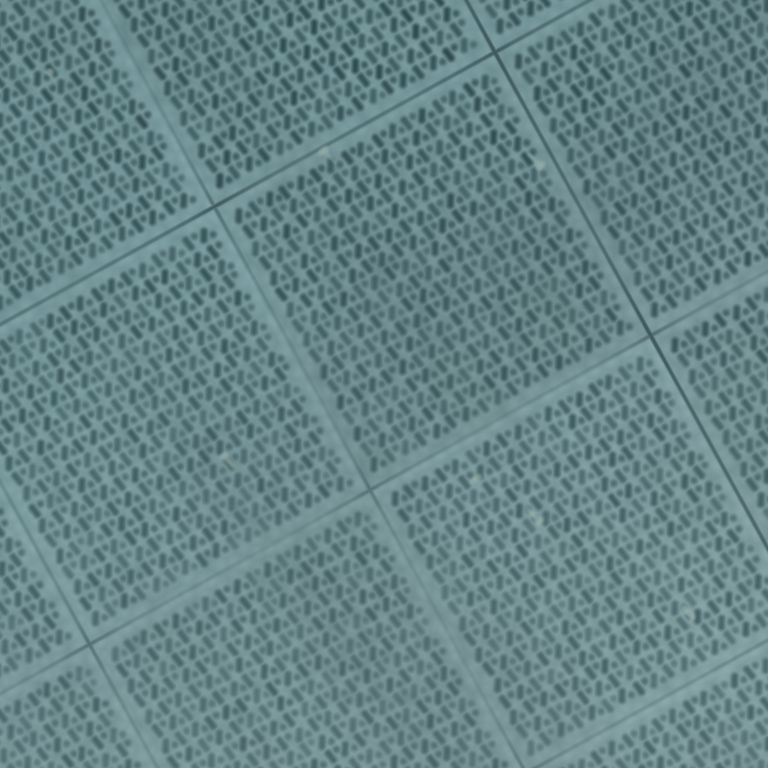
Write a three.js fragment shader that draws this texture.

```glsl
// Slanted square floor mats, perforated with tilted slots and dots, in worn blue-green plastic.
varying vec2 vUv;

// Layout, in canvas units
const vec2 TILE_SIZE = vec2(0.417, 0.421);
const float TILE_ANGLE = 0.503;
const vec2 TILE_ORIGIN = vec2(0.482, 0.362);

// Perforation, in units of a tile (margin) and of a hole cell (the rest)
const float HOLES_PER_TILE = 17.0;
const float MARGIN = 0.036;
const float SLOT_HALF_LENGTH = 0.24;
const float SLOT_RADIUS = 0.17;
const float SLOT_TILT_A = -0.55;
const float SLOT_TILT_B = 0.15;
const float DOT_RADIUS = 0.17;
const float SOFT_INSIDE = 0.16;
const float SOFT_OUTSIDE = 0.20;
const float JITTER = 0.13;

// Seams, in units of a tile
const float SEAM_HALF_WIDTH = 0.001;
const float SEAM_SOFTNESS = 0.0095;
const float EDGE_OFFSET = 0.016;
const float EDGE_WIDTH = 0.010;

// Colours
const vec3 PLASTIC = vec3(0.486, 0.596, 0.606);
const vec3 TEAL_PLASTIC = vec3(0.425, 0.565, 0.582);
const vec3 HOLE_DARK = vec3(0.190, 0.300, 0.318);
const vec3 SEAM_DARK = vec3(0.230, 0.330, 0.350);
const vec3 SPECK_PALE = vec3(0.640, 0.720, 0.690);

float hash(vec2 p) {
  return fract(sin(dot(p, vec2(127.1, 311.7))) * 43758.5);
}

vec2 hash2(vec2 p) {
  return vec2(hash(p), hash(p + 37.3));
}

mat2 rotation(float a) {
  return mat2(cos(a), -sin(a), sin(a), cos(a));
}

// Cellular noise: x is the distance to the nearest point, y its random value
vec2 cellular(vec2 p) {
  vec2 id = floor(p);
  vec2 nearest = vec2(9.0, 0.0);
  for (int j = -1; j <= 1; j++) {
    for (int i = -1; i <= 1; i++) {
      vec2 cell = id + vec2(float(i), float(j));
      float d = length(cell + hash2(cell) - p);
      if (d < nearest.x) nearest = vec2(d, hash(cell + 71.9));
    }
  }
  return nearest;
}

// Broad uneven wear from layered sines, about -1 to 1
float wear(vec2 p) {
  return 0.5 * sin(p.x * 7.0 + 2.0 * sin(p.y * 5.0))
       + 0.3 * sin(p.y * 13.0 - 3.0 * sin(p.x * 6.0 + 1.0))
       + 0.2 * sin(p.x * 31.0 + p.y * 23.0);
}

float softFill(float d) {
  return 1.0 - smoothstep(-SOFT_INSIDE, SOFT_OUTSIDE, d);
}

// One slot and its dot, at f from the centre of hole cell id
float holePair(vec2 f, vec2 id, vec2 seed) {
  f -= (hash2(seed) - 0.5) * JITTER;
  float parity = mod(id.x + id.y, 2.0);
  vec2 s = rotation(mix(SLOT_TILT_A, SLOT_TILT_B, parity)) * (f + vec2(0.2, 0.0));
  s.y -= clamp(s.y, -SLOT_HALF_LENGTH, SLOT_HALF_LENGTH);
  float slot = softFill(length(s) - SLOT_RADIUS);
  vec2 dotCentre = vec2(0.29, mix(-0.2, 0.2, parity));
  float dotHole = softFill(length(f - dotCentre) - DOT_RADIUS);
  return max(slot, 0.8 * dotHole) * mix(0.65, 1.0, hash(seed + 11.0));
}

// Coverage of the holes at tile coordinate q, with neighbouring cells overlapping
float holes(vec2 q) {
  vec2 g = (fract(q) - MARGIN) / (1.0 - 2.0 * MARGIN) * HOLES_PER_TILE;
  float cover = 0.0;
  for (int j = -1; j <= 1; j++) {
    for (int i = -1; i <= 1; i++) {
      vec2 id = floor(g) + vec2(float(i), float(j));
      if (min(id.x, id.y) < 0.0 || max(id.x, id.y) >= HOLES_PER_TILE) continue;
      cover = max(cover, holePair(g - id - 0.5, id, id + floor(q) * 53.0));
    }
  }
  return cover;
}

void main() {
  vec2 q = rotation(TILE_ANGLE) * (vUv - TILE_ORIGIN) / TILE_SIZE;
  vec2 seamIndex = floor(q + 0.5);
  vec2 toSeam = q - seamIndex;
  float worn = wear(vUv);

  // Plastic: teal toward the upper left, with mottling and tile tone
  float tealness = smoothstep(0.1, 1.3, vUv.y + 0.5 * (1.0 - vUv.x));
  vec3 color = mix(PLASTIC, TEAL_PLASTIC, 0.65 * tealness);
  color *= 1.0 + 0.04 * worn + 0.04 * (hash(floor(q)) - 0.5);
  color += 0.06 * (0.45 - cellular(vUv * 55.0).x);

  // Holes, deeper toward the top
  float contrast = mix(0.68, 1.0, smoothstep(0.1, 1.0, vUv.y)) + 0.05 * worn;
  color = mix(color, HOLE_DARK, holes(q) * contrast);

  // Seams: uneven dark lines, deeper at the corners, with a pale edge
  vec2 line = 1.0 - smoothstep(vec2(SEAM_HALF_WIDTH), vec2(SEAM_HALF_WIDTH + SEAM_SOFTNESS), abs(toSeam));
  vec2 edge = (toSeam + EDGE_OFFSET) / EDGE_WIDTH;
  vec2 paleEdge = exp(-edge * edge);
  vec2 strength = mix(vec2(0.16), vec2(0.68, 0.46), step(0.5, seamIndex));
  strength += 0.4 * exp(-9.0 * length(toSeam)) + 0.1 * worn;
  color += 0.02 * max(paleEdge.x, paleEdge.y);
  color = mix(color, SEAM_DARK, clamp(max(line.x * strength.x, line.y * strength.y), 0.0, 0.9));

  // Sparse pale scuffs
  vec2 scuff = cellular(vUv * 26.0 + 0.15 * sin(vUv.yx * 190.0));
  float speck = step(0.985, scuff.y) * (1.0 - smoothstep(0.05, 0.28, scuff.x));
  color = mix(color, SPECK_PALE, 0.55 * speck);

  gl_FragColor = vec4(color, 1.0);
}
```
